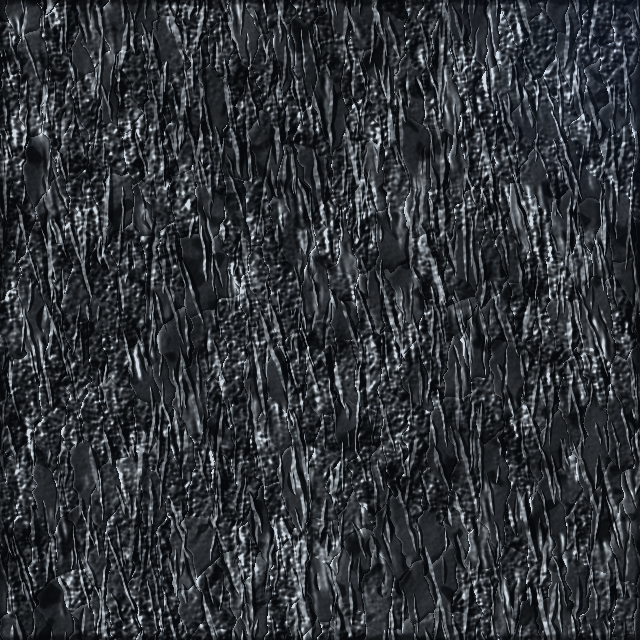
Reproduce this texture procedurally as a WebGL 1 fragment shader.

```glsl
precision highp float;
// Thick black paint dragged by a knife: upright flakes, some smooth and some pebbly,
// crossed by straight glossy ridges with shadows. All parts add to one relief value,
// which an exponential tone curve turns into cool greys.
uniform vec2 u_resolution;

const vec3 SHADE_TINT = vec3(-0.008, 0.0, 0.010);
const vec3 GLOSS_TINT = vec3(-0.035, 0.0, 0.030);
const float BASE_TONE = 0.185;

vec2 hash22(vec2 p) {
  vec3 q = fract(vec3(p.xyx) * vec3(0.1031, 0.1030, 0.0973));
  q += dot(q, q.yzx + 33.33);
  return fract((q.xx + q.yz) * q.zy);
}

float noise(vec2 p) {
  vec2 i = floor(p), f = fract(p);
  f = f * f * (3.0 - 2.0 * f);
  float low = mix(hash22(i).x, hash22(i + vec2(1.0, 0.0)).x, f.x);
  float high = mix(hash22(i + vec2(0.0, 1.0)).x, hash22(i + vec2(1.0)).x, f.x);
  return mix(low, high, f.y);
}

vec2 turn(vec2 p, float angle) {
  float c = cos(angle), s = sin(angle);
  return vec2(c * p.x - s * p.y, s * p.x + c * p.y);
}

// Slope of the noise along a step: the look of bumps lit from one side.
float emboss(vec2 p, vec2 stride) {
  return noise(p + stride) - noise(p - stride);
}

// Stretched cells. Returns x: random value of the flake, y: signed light on its rim.
vec2 flakes(vec2 p, vec2 cell, float rim) {
  vec2 base = floor(p / cell);
  float nearest = 9.0, second = 9.0, kind = 0.0;
  vec2 toNearest = vec2(0.0), toSecond = vec2(0.0);
  for (int j = -1; j <= 1; j++) {
    for (int i = -1; i <= 1; i++) {
      vec2 id = base + vec2(float(i), float(j));
      vec2 toCentre = id + hash22(id + 71.0) - p / cell;
      float d = length(toCentre);
      if (d < nearest) {
        second = nearest;
        toSecond = toNearest;
        nearest = d;
        toNearest = toCentre;
        kind = hash22(id + 133.0).y;
      } else if (d < second) {
        second = d;
        toSecond = toCentre;
      }
    }
  }
  vec2 outward = normalize(toSecond - toNearest + 0.0001);
  float edge = 1.0 - smoothstep(0.0, rim, second - nearest);
  return vec2(kind, edge * dot(outward, vec2(-0.85, 0.4)));
}

// Tapered, slightly leaning ridges. Returns x: gloss, y: shadow beside it.
vec2 ridges(vec2 p, vec2 cell, float width, float density, float seed) {
  float soft = 0.0010;
  vec2 base = floor(p / cell), result = vec2(0.0);
  for (int j = -1; j <= 1; j++) {
    for (int i = -1; i <= 1; i++) {
      vec2 id = base + vec2(float(i), float(j));
      vec2 place = hash22(id + seed), shape = hash22(id + seed + 37.0);
      vec2 look = hash22(id + seed + 91.0);
      float lean = mix(-0.16, 0.34, shape.x);
      vec2 d = turn(p - (id + place) * cell, -lean);
      d.x = dot(p - (id + place) * cell, vec2(cos(lean), sin(lean)));
      float t = d.y / (cell.y * mix(0.22, 0.85, shape.y));
      float taper = max(1.0 - t * t, 0.0);
      float w = width * mix(0.35, 1.0, look.x * look.x) * taper;
      float present = step(look.y, density) * smoothstep(0.0, 0.2, taper);
      float side = place.y < 0.7 ? 1.0 : -1.0;
      float offset = side * (1.6 * w + soft);
      float gloss = 1.0 - smoothstep(w * 0.5, w + soft, abs(d.x));
      float shade = 1.0 - smoothstep(w * 0.6, w * 1.2 + soft, abs(d.x - offset));
      result = max(result, present * vec2(gloss * mix(0.7, 1.0, place.x), shade));
    }
  }
  return result;
}

void main() {
  vec2 uv = gl_FragCoord.xy / u_resolution.y;
  vec2 wobble = vec2(noise(turn(uv, 0.5) * 75.0), noise(turn(uv, 0.9) * 60.0 + 50.0)) - 0.5;
  vec2 p = uv + wobble * vec2(0.008, 0.016) + 1.0;
  vec2 q = uv + wobble * vec2(0.0035, 0.004) + 1.0;

  // Flakes: smooth ones keep a faint weave, rough ones get pebbles.
  vec2 flake = flakes(p + vec2(0.12 * p.y, 0.0), vec2(0.036, 0.085), 0.17);
  float patchy = noise(turn(uv, 0.4) * 13.0 + 9.0);
  float rough = smoothstep(0.30, 0.62, mix(flake.x, patchy, 0.4));
  float pebbles = emboss(turn(uv, 0.6) * 225.0, vec2(-0.45, 0.1)) * 2.6
                + emboss(turn(uv, 1.1) * 150.0 + 7.0, vec2(-0.3, -0.35)) * 2.1;
  float weave = sin((uv.x + uv.y * 0.6) * 900.0) * 0.05;
  float relief = -0.12 + mix(weave, pebbles, mix(0.12, 1.0, rough)) + flake.y * 1.6;

  // Uneven gloss over the panel, and dark crevices between the flakes.
  float swell = noise(turn(uv, 0.3) * vec2(24.0, 15.0) + 40.0) - 0.5;
  float clump = noise(turn(uv, 0.15) * vec2(62.0, 30.0) + 80.0) - 0.5;
  relief += 0.9 * swell + 1.3 * clump * mix(0.35, 1.0, rough);
  relief -= 1.3 * smoothstep(0.66, 0.85, noise(turn(p, 0.7) * 48.0));

  // Clusters of dragged fibres with bright flecks.
  float cluster = smoothstep(0.56, 0.76, noise(turn(uv, 0.15) * vec2(32.0, 15.0) + 31.0));
  vec2 fibreSpace = vec2((q.x + 0.16 * q.y) * 150.0, q.y * 24.0);
  relief += cluster * (0.55 + emboss(fibreSpace, vec2(-0.4, 0.0)) * 3.2);

  // Glossy ridges, broken along their length.
  vec2 ridge = max(ridges(q, vec2(0.030, 0.095), 0.0050, 0.62, 11.0),
                   ridges(q, vec2(0.020, 0.052), 0.0034, 0.58, 211.0));
  float broken = smoothstep(0.12, 0.42, noise(turn(uv, 0.5) * 80.0 + 3.0));
  relief -= ridge.y * (1.0 - ridge.x) * 1.5;
  relief = mix(relief, 1.75 + 0.35 * pebbles + 0.9 * swell, ridge.x * mix(0.3, 1.0, broken));

  // Dark worn rim of the panel and a pale bluish sheen in the upper right.
  vec2 inset = min(uv, u_resolution / u_resolution.y - uv);
  relief -= 1.1 * (1.0 - smoothstep(0.002, 0.010, min(inset.x, inset.y) + wobble.x * 0.008));
  float sheen = smoothstep(0.40, 0.0, length(uv - vec2(1.0, 0.95)));

  float tone = BASE_TONE * exp(0.74 * clamp(relief, -2.4, 2.5));
  tone = tone / (1.0 + 0.33 * tone) + 0.03 * sheen;
  vec3 colour = tone + SHADE_TINT + GLOSS_TINT * tone + vec3(-0.01, 0.0, 0.03) * sheen;
  gl_FragColor = vec4(clamp(colour, 0.0, 1.0), 1.0);
}
```
